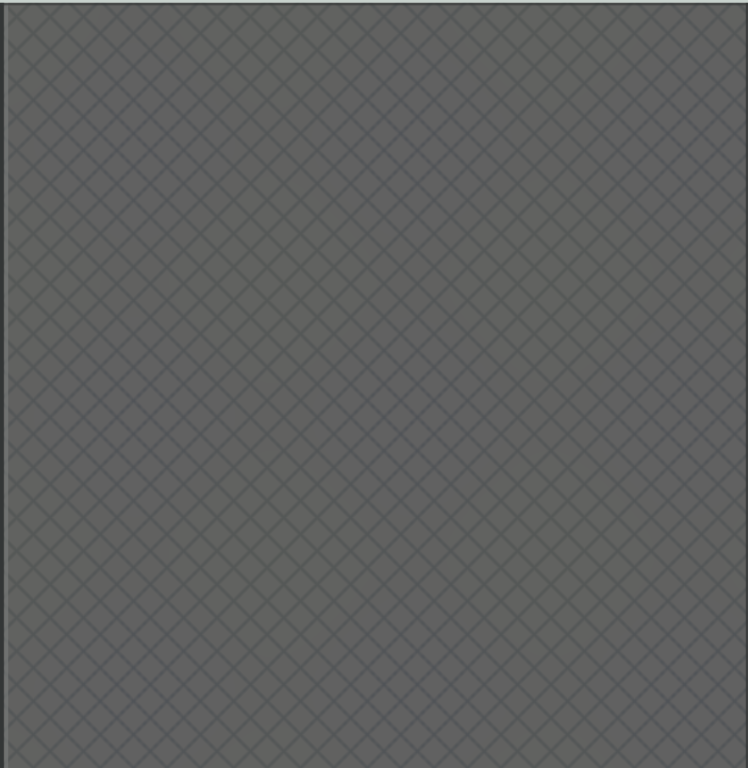
Give the GLSL for this pattern, as a WebGL 1 fragment shader.

```glsl
precision mediump float;

// Charcoal diamond mesh: two families of soft diagonal lines on a grey ground.
// Slow cosine waves shift the lines between smooth green-grey and beaded
// blue-grey, and thin strips finish the top, left and right edges.

uniform vec2 u_resolution;

const float TAU = 6.2831853;
const float DIAMONDS_DOWN = 23.0;
const float BEADS_PER_DIAMOND = 3.0;
const float LINE_HALF_WIDTH = 0.085;   // in diamonds
const vec2 WAVE_COUNT = vec2(2.7, 2.8);
const vec2 WAVE_PEAK = vec2(0.18, 0.10);

const vec3 GROUND = vec3(0.382, 0.382, 0.378);
const vec3 LINE_GREEN = vec3(0.335, 0.347, 0.340);
const vec3 LINE_BLUE = vec3(0.318, 0.330, 0.345);
const vec3 EDGE_DARK = vec3(0.20, 0.21, 0.21);
const vec3 EDGE_GREY = vec3(0.46, 0.47, 0.465);
const vec3 EDGE_PALE = vec3(0.78, 0.82, 0.80);

// Soft coverage of the lines lying at whole values of one diagonal coordinate.
float diagonalLine(float across, float halfWidth, float blur) {
  float dist = abs(fract(across + 0.5) - 0.5) * 0.70711;
  return 1.0 - smoothstep(0.0, halfWidth + blur, dist);
}

// Brightness of the beads along a line, from even (0) to strongly dotted (1).
float beading(float along, float strength) {
  return 1.0 - 0.35 * strength * (0.5 - 0.5 * cos(TAU * BEADS_PER_DIAMOND * along));
}

// Slow variation over the canvas, 0 to 1.
float slowWave(vec2 uv) {
  vec2 wave = 0.5 + 0.5 * cos(TAU * WAVE_COUNT * (uv - WAVE_PEAK));
  return 0.5 * (wave.x + wave.y);
}

// Anti-aliased band between two positions.
float strip(float x, float start, float end, float blur) {
  return smoothstep(start - blur, start + blur, x)
       * (1.0 - smoothstep(end - blur, end + blur, x));
}

void main() {
  vec2 uv = gl_FragCoord.xy / u_resolution;
  float pixel = 1.0 / u_resolution.y;
  vec2 cell = gl_FragCoord.xy * pixel * DIAMONDS_DOWN;
  float rising = cell.x - cell.y;
  float falling = cell.x + cell.y;

  // Diamond mesh
  float wave = slowWave(uv);
  float blur = 0.5 * pixel * DIAMONDS_DOWN;
  float lineA = diagonalLine(rising, LINE_HALF_WIDTH, blur) * beading(falling, wave);
  float lineB = diagonalLine(falling, LINE_HALF_WIDTH, blur) * beading(rising, wave);
  float mesh = max(lineA, lineB) + 0.15 * lineA * lineB;
  vec3 ground = GROUND + 0.005 * (wave - 0.5) * vec3(0.0, -1.0, 1.0);
  vec3 color = mix(ground, mix(LINE_GREEN, LINE_BLUE, wave), min(mesh, 1.0));

  // Edge strips
  float soft = 0.7 * pixel;
  color = mix(color, EDGE_GREY, 0.7 * strip(uv.x, 0.006, 0.011, soft));
  color = mix(color, EDGE_DARK, strip(uv.x, -0.1, 0.005, soft));
  color = mix(color, EDGE_DARK, 0.8 * strip(uv.x, 0.997, 1.1, soft));
  color = mix(color, EDGE_DARK, 0.6 * strip(uv.y, 0.993, 0.996, soft));
  color = mix(color, EDGE_PALE, strip(uv.y, 0.9965, 1.1, soft));

  gl_FragColor = vec4(color, 1.0);
}
```
